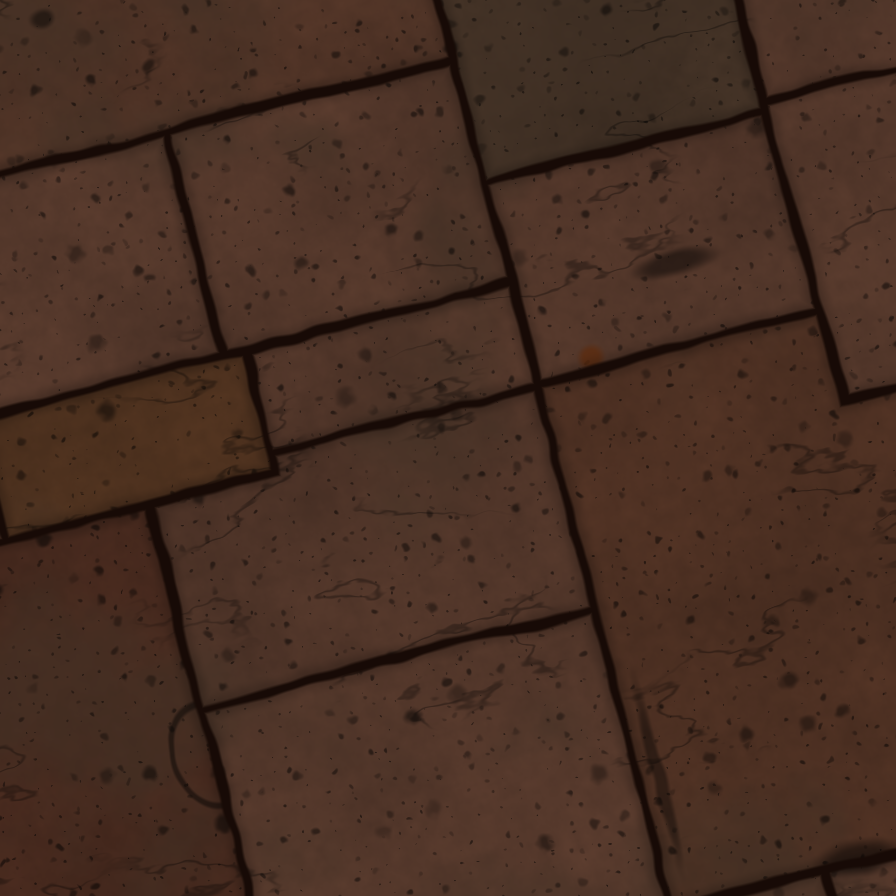
A Shadertoy shader for this texture:

```glsl
// Worn brown stone paving, tilted, with blocks of unequal size and dark joints.
// Nested straight cuts divide the plane into blocks and give the joint distance;
// layered noise and scattered pits then weather each surface.

#define TILT 0.25
#define JOINT_WIDTH 0.0050
#define JOINT_SOFT 0.0045
#define WOBBLE 0.007
#define PIT_DEPTH 0.50
#define BROWN vec3(0.320, 0.212, 0.163)
#define RUST vec3(0.302, 0.188, 0.134)
#define RED vec3(0.278, 0.162, 0.117)
#define GREY vec3(0.252, 0.188, 0.142)
#define OCHRE vec3(0.312, 0.198, 0.122)
#define MORTAR vec3(0.090, 0.040, 0.022)

float hash(vec2 p) {
    return fract(sin(dot(p, vec2(127.1, 311.7))) * 43758.545);
}

float noise(vec2 p) {
    vec2 i = floor(p), f = fract(p);
    f = f * f * (3.0 - 2.0 * f);
    return mix(mix(hash(i), hash(i + vec2(1, 0)), f.x),
               mix(hash(i + vec2(0, 1)), hash(i + vec2(1, 1)), f.x), f.y);
}

float fbm(vec2 p) {
    float sum = 0.0, amp = 0.5;
    for (int i = 0; i < 5; i++) {
        sum += amp * noise(p);
        p = mat2(1.6, 1.2, -1.2, 1.6) * p + 7.3;
        amp *= 0.5;
    }
    return sum;
}

// Splits a block where side = 0; stone holds (distance to joint, block id).
bool cut(float side, inout vec2 stone) {
    stone.x = min(stone.x, abs(side));
    stone.y = 2.0 * stone.y + step(0.0, side);
    return side > 0.0;
}

// Divides the plane into blocks and returns the block colour.
vec3 layPaving(vec2 q, inout vec2 stone) {
    vec3 color = BROWN;
    if (cut(q.x - 0.722, stone)) {
        if (cut(min(q.x - 1.047, q.y - 0.302), stone)) cut(q.y - 0.648, stone);
        else if (cut(q.y - 0.407, stone)) {
            if (cut(q.y - 0.638, stone)) color = GREY;
        }
        else if (cut(q.y + 0.200, stone)) color = RUST;
        else cut(q.x - 0.900, stone);
    }
    else if (cut(q.y - 0.780, stone)) color = mix(BROWN, RUST, 0.5);
    else if (cut(max(q.y - 0.404, min(0.413 - q.x, q.y - 0.382)), stone)) {
        if (cut(q.y - 0.523, stone)) cut(q.x - 0.389, stone);
        else if (!cut(q.x - 0.413, stone) && cut(q.x - 0.107, stone)) color = OCHRE;
    }
    else if (cut(q.x - 0.270, stone)) cut(q.y - 0.147, stone);
    else color = RED;
    return color;
}

// Round pits, one at most per grid cell, over three sizes.
float pits(vec2 p) {
    float dark = 0.0, scale = 17.0;
    p += 0.005 * vec2(noise(p * 130.0), noise(p * 130.0 + 40.0));
    for (int i = 0; i < 3; i++) {
        vec2 g = p * scale, cell = floor(g) + float(i) * 31.0;
        vec2 center = 0.25 + 0.5 * vec2(hash(cell), hash(cell + 5.7));
        float radius = mix(0.06, 0.19, pow(hash(cell + 9.1), 2.0));
        float shape = 1.0 - smoothstep(radius * 0.4, radius * 1.3, length(fract(g) - center));
        dark = max(dark, shape * step(0.50, hash(cell + 3.3)) * mix(0.35, 1.0, hash(cell + 1.9)));
        scale *= 1.9;
    }
    return dark;
}

// Soft ellipse: 1 at the center, 0 at the rim.
float blot(vec2 p, vec2 center, vec2 radius) {
    return 1.0 - smoothstep(0.4, 1.0, length((p - center) / radius));
}

void mainImage(out vec4 fragColor, in vec2 fragCoord) {
    vec2 uv = fragCoord / iResolution.xy;
    float c = cos(TILT), s = sin(TILT);
    vec2 p = vec2(c * uv.x + s * uv.y, c * uv.y - s * uv.x);
    vec2 rough = vec2(noise(p * 38.0), noise(p * 38.0 + 50.0)) - 0.5;
    vec2 q = p + WOBBLE * (vec2(noise(p * 9.0), noise(p * 9.0 + 20.0)) - 0.5) + 0.004 * rough;

    vec2 stone = vec2(1.0, 1.0);
    vec3 color = layPaving(q, stone);

    // Block tone, broad mottling and fine grain
    float mottle = fbm(p * 9.0 + stone.y) - 0.48;
    color *= 0.97 + 0.07 * hash(vec2(stone.y, 4.0)) + 0.24 * mottle;
    color *= 1.0 + 0.13 * (fbm(p * 75.0) - 0.48);
    color = mix(color, GREY, 0.55 * smoothstep(0.52, 0.75, fbm(p * 5.0 + 17.0)));

    // Pits and broken veins that run along the rows
    color *= 1.0 - PIT_DEPTH * pits(p);
    float vein = 1.0 - smoothstep(0.0, 0.025, abs(fbm(p * vec2(7.0, 17.0) + 3.0) - 0.5));
    color *= 1.0 - 0.30 * vein * smoothstep(0.55, 0.72, noise(p * 8.0 + 60.0));

    // Larger wear: stains, a groove, a chipped edge and a pebble
    float stain = max(blot(q, vec2(0.906, 0.498), vec2(0.060, 0.018)),
                      blot(q, vec2(0.936, -0.195), vec2(0.055, 0.025)));
    stain = max(stain, blot(q, vec2(0.288, 0.936), vec2(0.017, 0.014)));
    color *= 1.0 - 0.45 * stain;
    color *= 1.0 - 0.40 * blot(q, vec2(0.745, -0.050), vec2(0.010, 0.130));
    float rim = abs(length((q - vec2(0.270, 0.095)) / vec2(0.045, 0.060)) - 1.0);
    color *= 1.0 - 0.45 * (1.0 - smoothstep(0.02, 0.10, rim)) * step(q.x, 0.270);
    color = mix(color, vec3(0.36, 0.17, 0.06), 0.8 * blot(q, vec2(0.789, 0.421), vec2(0.019, 0.017)));

    // Shaded block edges and dark joints of uneven width
    color *= mix(0.78, 1.0, smoothstep(0.0, 0.020, stone.x));
    float width = JOINT_WIDTH * (0.65 + 0.7 * noise(p * 14.0 + 80.0));
    float soft = max(JOINT_SOFT, 1.5 / iResolution.y);
    color = mix(MORTAR, color, smoothstep(width - 0.5 * soft, width + 0.5 * soft, stone.x));
    fragColor = vec4(color, 1.0);
}
```
